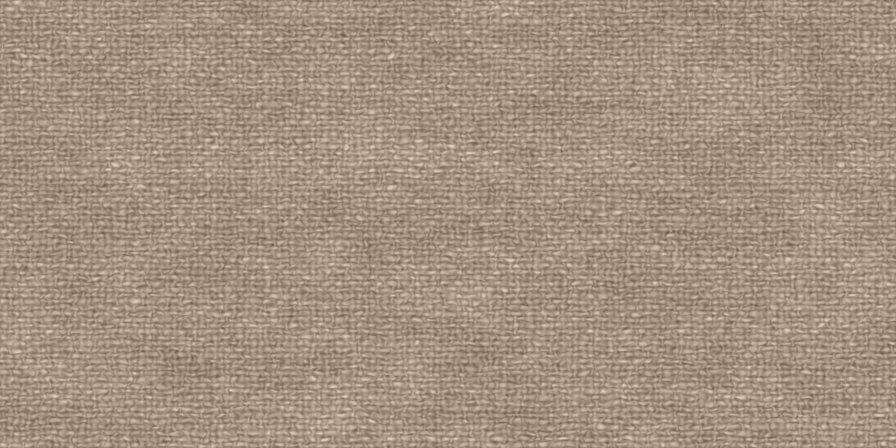
Reproduce this texture procedurally as a Shadertoy shader.

```glsl
// Plain-woven beige linen with ragged weft stitches, fine fibres and pale glints.

#define WARP_COUNT 68.0    // warp threads per canvas height
#define WEFT_COUNT 75.0    // weft threads per canvas height
#define WANDER 0.45        // how far threads stray from the grid
#define RAGGEDNESS 0.32    // displacement of single stitches
#define WEAVE_CONTRAST 1.12
#define YARN_VARIATION 0.34
#define FIBRE_GRAIN 0.55
#define PATCH_STRENGTH 0.17
#define GLINT_STRENGTH 0.45
#define SHADE_COLOUR vec3(0.53, 0.455, 0.38)
#define LIGHT_COLOUR vec3(0.75, 0.69, 0.60)

const float PI = 3.14159;
const int SAMPLES = 3;

float hash(vec2 p) {
    vec3 h = fract(p.xyx * 0.1031);
    h += dot(h, h.yzx + 33.33);
    return fract((h.x + h.y) * h.z);
}

float cornerSlope(vec2 corner, vec2 offset) {
    float angle = 2.0 * PI * hash(corner);
    return dot(vec2(cos(angle), sin(angle)), offset);
}

// Gradient noise, roughly -0.7 to 0.7
float noise(vec2 p) {
    vec2 i = floor(p), f = p - i;
    vec2 u = f * f * f * (f * (f * 6.0 - 15.0) + 10.0);
    vec2 e = vec2(1.0, 0.0);
    float low = mix(cornerSlope(i, f), cornerSlope(i + e, f - e), u.x);
    float high = mix(cornerSlope(i + e.yx, f - e.yx), cornerSlope(i + 1.0, f - 1.0), u.x);
    return mix(low, high, u.y);
}

// Narrow rounded thread profile across its width
float roundness(float across) {
    return pow(max(cos(PI * clamp(across, -0.5, 0.5)), 0.0), 1.3);
}

float alternate(float index) {
    return 1.0 - 2.0 * mod(index, 2.0);
}

// Tone of the cloth: 0 is shade, 1 is light
float clothTone(vec2 p) {
    // Bent thread grid with ragged stitches
    vec2 q = p * vec2(WARP_COUNT, WEFT_COUNT) + 200.0;
    q += WANDER * vec2(noise(p * vec2(30.0, 9.0) + 11.0), noise(p * vec2(12.0, 26.0) + 47.0));
    q += RAGGEDNESS * vec2(2.0 * noise(q * vec2(0.6, 0.9) + 5.0), noise(q * 0.7 + 83.0));
    vec2 thread = floor(q);
    vec2 across = q - thread - 0.5;
    across *= 1.0 + 0.6 * vec2(noise(q * 0.6 + 29.0), noise(q * 0.6 + 97.0));

    // Over-and-under lift of each yarn
    float weftLift = abs(sin(PI * q.x)) * alternate(thread.x + thread.y);
    float warpLift = abs(sin(PI * q.y)) * alternate(thread.x + thread.y + 1.0);
    float weft = roundness(across.y) * (0.62 + 0.38 * weftLift);
    float warp = roundness(across.x) * (0.42 + 0.36 * warpLift);

    // Slow tone changes along individual yarns
    float weftYarn = noise(vec2(q.x * 0.17, thread.y * 7.37 + 0.4));
    float warpYarn = noise(vec2(thread.x * 5.61 + 0.3, q.y * 0.14));
    float weftOnTop = smoothstep(-0.1, 0.1, weft - warp);

    float tone = 0.51 + WEAVE_CONTRAST * (max(weft, warp) - 0.50);
    tone += YARN_VARIATION * mix(0.6 * warpYarn, weftYarn, weftOnTop);

    // Uneven stitches and fine fibres
    tone += 0.6 * FIBRE_GRAIN * noise(q * vec2(0.9, 1.1) + 19.0);
    tone += FIBRE_GRAIN * noise(q * vec2(1.7, 2.3) + 61.0);

    // Broad horizontal patches and occasional dark slubs
    float patches = noise(p * vec2(3.0, 7.0) + 31.0) + 0.9 * noise(p * vec2(9.0, 20.0) + 71.0);
    float slub = smoothstep(0.35, 0.65, noise(p * vec2(14.0, 36.0) + 139.0));
    tone += PATCH_STRENGTH * (patches - slub);

    // Thin pale glints on raised weft stitches
    float glint = smoothstep(0.18, 0.5, noise(q * vec2(0.7, 0.9) + 151.0) + 0.25 * patches);
    return tone + GLINT_STRENGTH * glint * weft * weft * weftOnTop;
}

void mainImage(out vec4 fragColor, in vec2 fragCoord) {
    // Average over the pixel footprint
    float tone = 0.0;
    for (int y = 0; y < SAMPLES; y++) {
        for (int x = 0; x < SAMPLES; x++) {
            vec2 offset = (vec2(x, y) + 0.5) / float(SAMPLES) - 0.5;
            tone += clothTone((fragCoord + offset) / iResolution.y);
        }
    }
    tone /= float(SAMPLES * SAMPLES);
    vec3 colour = mix(SHADE_COLOUR, LIGHT_COLOUR, clamp(tone, -0.5, 1.5));
    fragColor = vec4(colour, 1.0);
}
```
